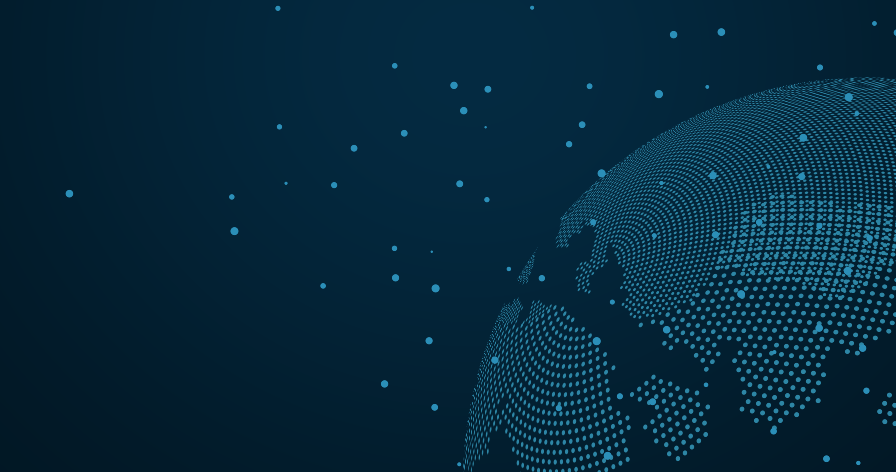
Give the GLSL for this background, as a Shadertoy shader.

```glsl
// A dotted globe rising at the lower right of a deep blue backdrop with drifting specks.
// Dots sit on rings around a tilted pole, in a fine and a coarse layer; noisy ovals choose the land.
// Specks come from a jittered cell grid that grows denser toward the globe.

float hash(vec2 p) {
    return fract(sin(dot(p, vec2(127.1, 311.7))) * 43758.5453);
}

float noise(vec2 p) {
    vec2 i = floor(p), f = fract(p);
    f = f * f * (3.0 - 2.0 * f);
    return mix(mix(hash(i), hash(i + vec2(1, 0)), f.x),
               mix(hash(i + vec2(0, 1)), hash(i + vec2(1, 1)), f.x), f.y);
}

// Approximate signed distance to an ellipse turned by angle
float oval(vec2 p, vec2 center, vec2 radii, float angle) {
    float c = cos(angle), s = sin(angle);
    vec2 q = mat2(c, -s, s, c) * (p - center);
    return (length(q / radii) - 1.0) * min(radii.x, radii.y);
}

// Negative on land, in canvas units
float landDistance(vec2 p) {
    p += 0.04 * (vec2(noise(p * 22.0), noise(p * 22.0 + 40.0)) - 0.5);
    p += 0.02 * (vec2(noise(p * 55.0), noise(p * 55.0 + 70.0)) - 0.5);
    // Large continent, its northern rim and top cap
    float d = oval(p, vec2(1.70, 0.532), vec2(0.406, 0.283), 0.0);
    d = min(d, oval(p, vec2(1.478, 0.667), vec2(0.345, 0.10), 0.5));
    d = min(d, oval(p, vec2(1.85, 0.73), vec2(0.32, 0.14), 0.0));
    d = min(d, oval(p, vec2(1.367, 0.384), vec2(0.05, 0.086), 0.0));
    // Southern peninsulas
    d = min(d, oval(p, vec2(1.65, 0.20), vec2(0.09, 0.10), 0.0));
    d = min(d, oval(p, vec2(1.48, 0.28), vec2(0.07, 0.05), 0.0));
    d = min(d, oval(p, vec2(1.436, 0.113), vec2(0.07, 0.09), 0.0));
    d = min(d, oval(p, vec2(1.38, 0.175), vec2(0.05, 0.035), 0.0));
    d = min(d, oval(p, vec2(1.89, 0.126), vec2(0.03, 0.037), 0.0));
    // Polar sea, then the islands beside it
    d = max(d, -oval(p, vec2(1.251, 0.409), vec2(0.062, 0.125), 0.0));
    d = min(d, oval(p, vec2(1.264, 0.453), vec2(0.085, 0.022), 1.25));
    d = min(d, oval(p, vec2(1.12, 0.446), vec2(0.05, 0.012), 1.03));
    // Western continent and the left limb
    d = min(d, oval(p, vec2(1.195, 0.10), vec2(0.25, 0.125), 1.75));
    return min(d, oval(p, vec2(1.027, 0.175), vec2(0.21, 0.04), 1.3));
}

// One layer of evenly spaced dots on rings around the pole
float ringDots(vec3 n, float spacing, float size, float soft, bool fine) {
    vec3 pole = normalize(vec3(-0.664, 0.514, 0.543));
    vec3 east = normalize(cross(pole, vec3(0, 0, 1)));
    vec3 front = cross(pole, east);
    east = normalize(east + front);
    front = cross(pole, east);
    float polar = acos(clamp(dot(n, pole), -1.0, 1.0));
    float lon = atan(dot(n, east), dot(n, front));

    // Snap to the nearest dot; counts in fours keep columns straight along four meridians
    polar = (floor(polar / spacing) + 0.5) * spacing;
    float ring = sin(polar);
    float lonStep = 1.5707963 / max(1.0, round(1.5707963 * ring / spacing));
    lon = (floor(lon / lonStep) + 0.5) * lonStep;
    vec3 dotDir = pole * cos(polar) + ring * (east * sin(lon) + front * cos(lon));

    // Whole dots are kept or dropped by the land shape at their centre
    vec2 place = vec2(1.837, -0.02) + 0.857 * dotDir.xy;
    float border = mix(0.36, 0.45, smoothstep(1.4, 1.65, place.x)) + 0.1 * noise(place * 9.0) - 0.05;
    float overlap = 0.10 * smoothstep(1.5, 1.6, place.x);
    bool inLayer = fine ? place.y > border - overlap * 0.6 : place.y < border + overlap;
    float keep = inLayer && landDistance(place) < 0.0 ? 1.0 : 0.0;
    return keep * (1.0 - smoothstep(size - 0.5 * soft, size + 0.5 * soft, length(n - dotDir)));
}

float globeDots(vec2 p, float pixel) {
    vec2 q = (p - vec2(1.837, -0.02)) / 0.857;
    float r2 = dot(q, q);
    if (r2 > 1.0) return 0.0;
    vec3 n = vec3(q, sqrt(1.0 - r2));
    float soft = pixel / (0.857 * max(n.z, 0.3));
    float dots = max(ringDots(n, 0.0150, 0.0042, soft, true),
                     ringDots(n, 0.0240, 0.0062, soft, false));
    return dots * smoothstep(0.0, pixel, 1.0 - sqrt(r2));
}

float specks(vec2 p, float pixel) {
    float cellSize = 0.111;
    vec2 id = floor(p / cellSize);
    vec2 jitter = vec2(hash(id + 3.7), hash(id + 19.3));
    vec2 center = (id + 0.1 + 0.8 * jitter) * cellSize;
    float chance = mix(0.15, 0.66, smoothstep(0.2, 1.05, id.x * cellSize));
    float present = step(hash(id + 51.9), chance);
    float size = mix(0.0025, 0.0088, sqrt(hash(id + 77.1)));
    return present * (1.0 - smoothstep(size - 0.5 * pixel, size + 0.5 * pixel, length(p - center)));
}

void mainImage(out vec4 fragColor, in vec2 fragCoord) {
    vec2 p = fragCoord / iResolution.y;
    float pixel = 1.0 / iResolution.y;

    // Backdrop: soft glow near the top centre
    float glow = length((p - vec2(1.0, 0.88)) * vec2(0.9, 1.0));
    vec3 color = mix(vec3(0.015, 0.165, 0.255), vec3(0.005, 0.088, 0.138),
                     smoothstep(0.0, 1.45, glow));

    // Globe, then the specks in front of it
    color = mix(color, vec3(0.19, 0.56, 0.69), 0.92 * globeDots(p, pixel));
    color = mix(color, vec3(0.17, 0.56, 0.72), specks(p, pixel));
    fragColor = vec4(color, 1.0);
}
```
